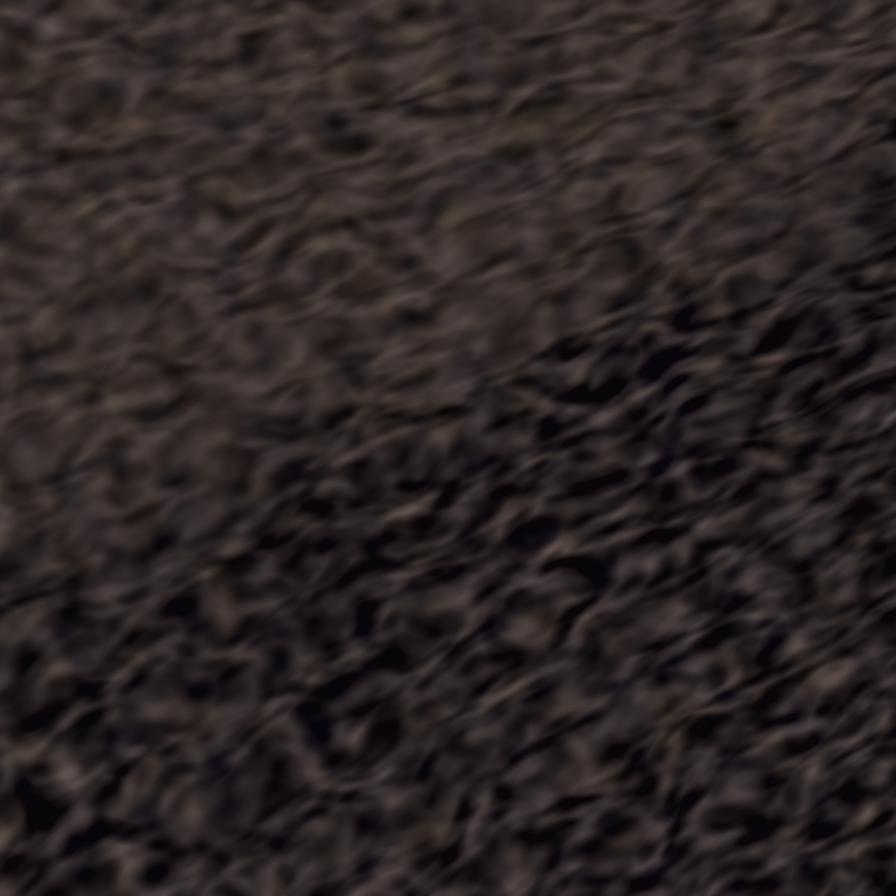
Give the GLSL for this texture, as a Shadertoy shader.

```glsl
#define GRAIN_FREQ vec2(21.0, 43.0)
#define TILT 0.42
#define WARP 0.35
#define CONTRAST_SHADE 0.90
#define CONTRAST_LIT 0.62
#define SHADE_LEVEL 0.32
#define LIT_LEVEL 0.56
#define DARK_COLOR vec3(0.060, 0.043, 0.053)
#define LIGHT_COLOR vec3(0.330, 0.280, 0.265)

// Integer hash giving a unit gradient per lattice point
vec2 gradientAt(ivec2 cell) {
    uvec2 c = uvec2(cell + 4096);
    uint h = c.x * 1597334673u ^ c.y * 3812015801u;
    h = (h ^ (h >> 15)) * 2246822519u;
    h ^= h >> 13;
    float angle = float(h & 65535u) / 65536.0 * 6.28319;
    return vec2(cos(angle), sin(angle));
}

float gradientNoise(vec2 p) {
    vec2 cell = floor(p), f = p - cell;
    ivec2 i = ivec2(cell);
    vec2 w = f * f * f * (f * (f * 6.0 - 15.0) + 10.0);
    float a = dot(gradientAt(i), f);
    float b = dot(gradientAt(i + ivec2(1, 0)), f - vec2(1, 0));
    float c = dot(gradientAt(i + ivec2(0, 1)), f - vec2(0, 1));
    float d = dot(gradientAt(i + ivec2(1, 1)), f - vec2(1, 1));
    return mix(mix(a, b, w.x), mix(c, d, w.x), w.y);
}

// Slanted fibres and pits, flatter toward the top
float fibreGrain(vec2 uv) {
    vec2 p = uv - 0.5;
    float angle = TILT - 0.40 * p.y + 0.15 * p.x;
    vec2 along = vec2(cos(angle), sin(angle));
    vec2 q = vec2(dot(p, along), dot(p, vec2(-along.y, along.x))) * GRAIN_FREQ;
    q += WARP * vec2(gradientNoise(q * 0.45 + 31.0), 2.2 * gradientNoise(q * 0.45 + 77.0));

    float pits = gradientNoise(q);
    float detail = gradientNoise(q * 1.9 + 13.7);
    float strands = 0.19 - abs(gradientNoise(q * 0.8 + 51.3));
    return pits + 0.45 * detail + 0.8 * strands;
}

// Height above the curved edge of the shadow
float shadowEdge(vec2 uv) {
    float edge = 0.36 + 0.28 * uv.x + 0.20 * uv.x * uv.x;
    return uv.y - edge + 0.10 * gradientNoise(uv * 5.0 + 9.0);
}

void mainImage(out vec4 fragColor, in vec2 fragCoord) {
    vec2 uv = fragCoord / iResolution.y;

    // Broad light: pale upper left, dark diagonal band, softer lower edge
    float height = shadowEdge(uv);
    float lit = smoothstep(-0.10, 0.10, height);
    float band = smoothstep(-0.38, -0.12, height) * (1.0 - lit);
    float level = mix(SHADE_LEVEL, LIT_LEVEL, lit);
    level -= band * (0.03 + 0.07 * uv.x);
    level += 0.10 * gradientNoise(uv * 7.0 + 3.0);

    // Grain contrast drifts between crisp and faded patches
    float contrast = mix(CONTRAST_SHADE, CONTRAST_LIT, lit);
    contrast *= 1.0 + 0.5 * gradientNoise(uv * 6.0 + 21.0);
    float tone = level + contrast * fibreGrain(uv);

    // Sparse pale flecks
    float fleck = smoothstep(0.38, 0.65, gradientNoise(uv * vec2(24.0, 38.0) + 63.0));
    tone += 0.18 * fleck * smoothstep(0.3, 0.7, tone);
    tone = clamp(tone, -0.10, 1.15);

    // Warm and violet tints
    vec3 color = mix(DARK_COLOR, LIGHT_COLOR, tone);
    float tint = gradientNoise(uv * 18.0 + 42.0) + 0.4 * (lit - 0.5);
    color += tint * vec3(0.010, 0.004, -0.020);
    fragColor = vec4(max(color, 0.0), 1.0);
}
```
